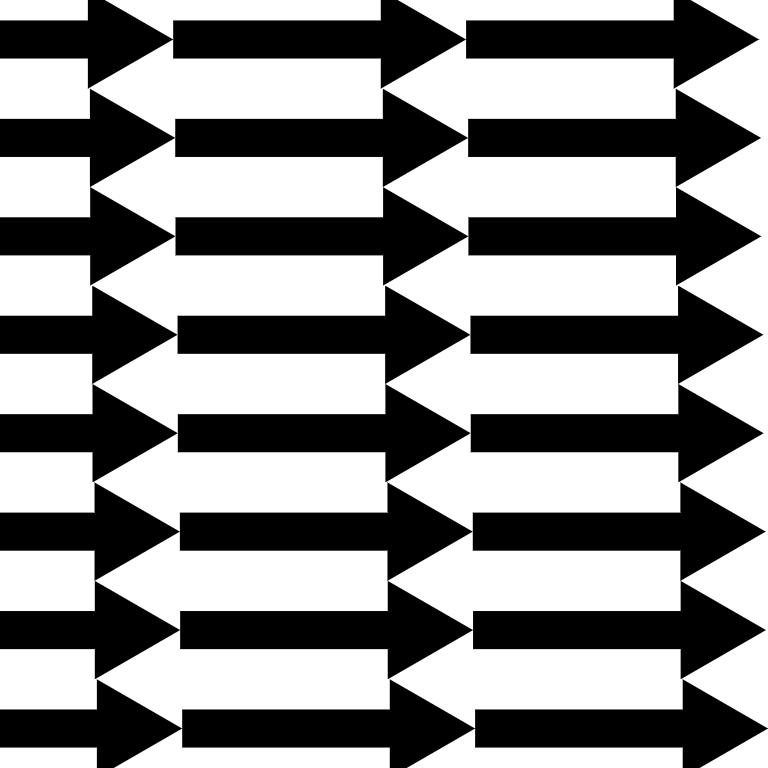
This pattern is drawn by a WebGL 2 fragment shader. Its source:

```glsl
#version 300 es
precision highp float;
// Rows of black arrows laid tip to tail on white, each row drifting slightly right.

uniform vec2 u_resolution;
out vec4 fragColor;

const vec3 INK = vec3(0.0);
const vec3 PAPER = vec3(1.0);

const int COLUMNS = 3;
const float ARROW_LENGTH = 0.3814;
const float ROW_PITCH = 0.12817;
const float TOP_ROW_DEPTH = 0.0514;   // top edge to the first row's axis
const float FIRST_TIP = 0.2255;       // first tip of the top row
const float HEAD_LENGTH = 0.1111;
const float HEAD_HALF = 0.06408;
const float SHAFT_HALF = 0.0248;
const float ODD_ROW_STEP = 0.00267;   // drift on entering an odd row
const float EVEN_ROW_STEP = 0.00035;  // drift on entering an even row

// Signed distance to an arrow pointing right with its tip at the origin.
float arrowDistance(vec2 p) {
    p.y = abs(p.y);

    // The shaft reaches into the head so that the two parts join solidly.
    float shaftEnd = -0.5 * HEAD_LENGTH;
    float shaft = max(max(-ARROW_LENGTH - p.x, p.x - shaftEnd), p.y - SHAFT_HALF);

    vec2 slopeNormal = normalize(vec2(HEAD_HALF, HEAD_LENGTH));
    float head = max(-HEAD_LENGTH - p.x, dot(p, slopeNormal));

    return min(shaft, head);
}

// Horizontal drift alternates between a large and a small step.
float rowDrift(float row) {
    return floor((row + 1.0) * 0.5) * ODD_ROW_STEP + floor(row * 0.5) * EVEN_ROW_STEP;
}

void main() {
    vec2 uv = gl_FragCoord.xy / u_resolution;
    float pixel = 1.0 / min(u_resolution.x, u_resolution.y);

    // Rows count downward from the top.
    float depth = 1.0 - uv.y - TOP_ROW_DEPTH;
    float row = floor(depth / ROW_PITCH + 0.5);
    float rowY = depth - row * ROW_PITCH;
    float firstTip = FIRST_TIP + rowDrift(row);

    float dist = 1.0;
    for (int column = 0; column < COLUMNS; column++) {
        float tip = firstTip + float(column) * ARROW_LENGTH;
        dist = min(dist, arrowDistance(vec2(uv.x - tip, rowY)));
    }

    float coverage = clamp(0.5 - dist / pixel, 0.0, 1.0);
    fragColor = vec4(mix(PAPER, INK, coverage), 1.0);
}
```
